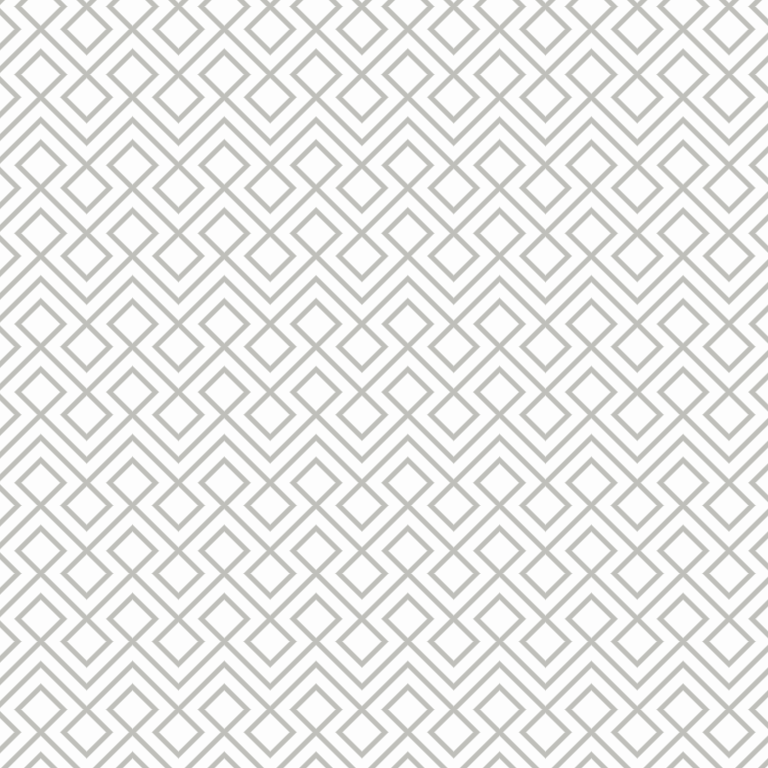
Give the GLSL for this pattern, as a Shadertoy shader.

```glsl
// Interlaced diamond lattice in grey line on white: each row links upright and
// hanging diamonds by diagonals; rows come in pairs parted by double chevrons.
// Folding x makes every diagonal a zigzag and every diamond an L1-norm ring.

#define UNIT vec2(0.02987, 0.02953)   // half diagonal of a diamond
#define ORIGIN vec2(0.0531, 0.0085)   // first diamond centre, from top left
#define PAIR_HEIGHT 7.0               // two rows plus chevron gap, in units
#define SEAM 24.0                     // depth where the pairing restarts
#define HALF_LINE 0.109               // half line width, in units
#define SOFTNESS 0.0013               // least edge blur, in canvas heights
#define PAPER vec3(0.992)
#define INK vec3(0.748, 0.750, 0.730)

// Distance to a square outline standing on its corner
float diamondRing(vec2 p) {
    return abs(abs(p.x) + abs(p.y) - 1.0) * 0.70711;
}

// Distance to a 45 degree line; the folded x turns it into a zigzag
float zigzag(vec2 p, float start) {
    return abs(p.y - p.x - start) * 0.70711;
}

float latticeDistance(vec2 p) {
    // Mirror across diamond axes, then repeat the pair of rows
    p.x = abs(mod(p.x + 2.0, 4.0) - 2.0);
    p.y = mod(p.y < SEAM ? p.y : p.y - SEAM, PAIR_HEIGHT);

    float d = 1e3;
    for (int i = 0; i < 3; i++) {
        float row = float(3 * i + i / 2);   // 0, 3 and the next pair at 7
        vec2 q = p - vec2(0.0, row);
        float rings = min(diamondRing(q), diamondRing(q - vec2(2.0, 1.0)));
        float links = min(zigzag(q, 1.0), zigzag(q, -2.0));
        d = min(d, min(rings, links));
    }
    return d;
}

void mainImage(out vec4 fragColor, in vec2 fragCoord) {
    vec2 uv = fragCoord / iResolution.y;
    vec2 p = (vec2(uv.x, 1.0 - uv.y) - ORIGIN) / UNIT;

    // Antialiased stroke
    float blur = max(SOFTNESS, 0.7 / iResolution.y) / UNIT.y;
    float edge = latticeDistance(p) - HALF_LINE;
    float ink = 1.0 - smoothstep(-blur, blur, edge);
    fragColor = vec4(mix(PAPER, INK, ink), 1.0);
}
```
